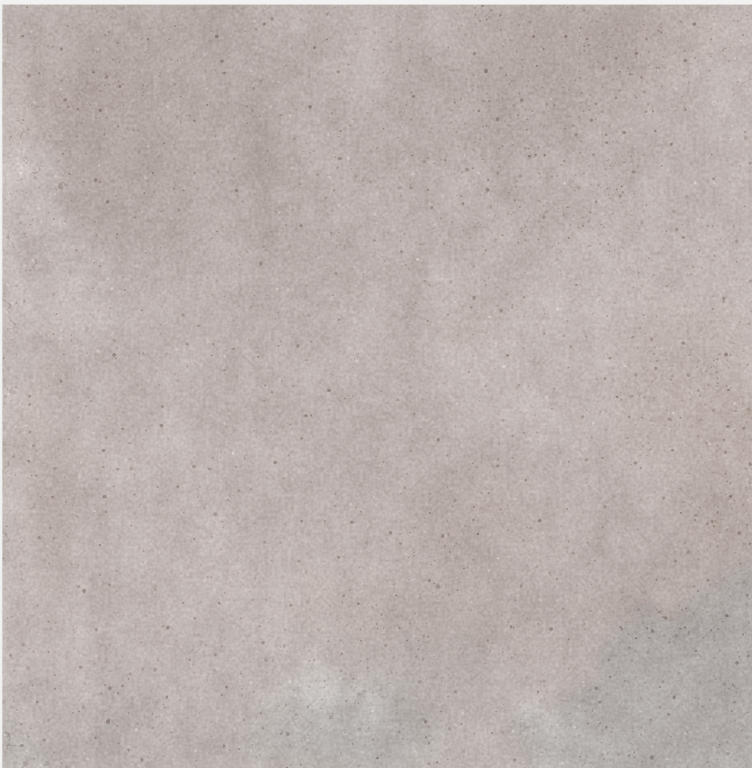
Write a Shadertoy shader that draws this texture.

```glsl
// Weathered concrete tile: warm grey clouds with rust stains, pale worn patches,
// a cool grey lower corner, fine grain, pits and hairline cracks.
// Layers of gradient noise are masked by soft blobs with warped outlines.

vec2 hash2(vec2 p) {
    vec3 q = fract(p.xyx * vec3(0.1031, 0.1030, 0.0973));
    q += dot(q, q.yzx + 33.33);
    return fract((q.xx + q.yz) * q.zy);
}

float corner(vec2 cell, vec2 offset) {
    return dot(hash2(cell) * 2.0 - 1.0, offset);
}

float gradientNoise(vec2 p) {
    vec2 i = floor(p), f = p - i, e = vec2(1, 0);
    vec2 u = f * f * f * (f * (f * 6.0 - 15.0) + 10.0);
    return mix(mix(corner(i, f), corner(i + e, f - e), u.x),
               mix(corner(i + e.yx, f - e.yx), corner(i + 1.0, f - 1.0), u.x), u.y);
}

float fbm(vec2 p) {
    float sum = 0.0, amp = 1.0;
    for (int i = 0; i < 5; i++) {
        sum += amp * gradientNoise(p);
        p = mat2(1.6, 1.2, -1.2, 1.6) * p + 17.3;
        amp *= 0.55;
    }
    return sum;
}

float blob(vec2 p, vec2 center, vec2 size) {
    vec2 q = (p - center) / size;
    return exp(-dot(q, q));
}

// Small round specks, one at most per cell; density is the chance of a speck
float specks(vec2 p, float scale, float density, float seed) {
    vec2 cell = floor(p * scale);
    float soft = scale / iResolution.y, cover = 0.0;
    for (int y = -1; y <= 1; y++)
    for (int x = -1; x <= 1; x++) {
        vec2 id = cell + vec2(x, y);
        vec2 place = hash2(id + seed), kind = hash2(id + seed + 71.0);
        float radius = mix(0.05, 0.17, kind.y * kind.y);
        float d = length((p * scale - id - place) * vec2(1.0, 0.8 + 0.5 * place.x));
        float dot1 = 1.0 - smoothstep(radius - soft * 0.6, radius + soft * 0.6, d);
        cover = max(cover, dot1 * step(kind.x, density) * (0.4 + 0.6 * place.y));
    }
    return cover;
}

void mainImage(out vec4 fragColor, in vec2 fragCoord) {
    vec2 p = fragCoord / iResolution.y;
    float pixel = 1.0 / iResolution.y;

    // Warped coordinates give every stain a ragged outline
    vec2 warp = vec2(fbm(p * 9.0), fbm(p * 9.0 + 40.0));
    vec2 w = p + 0.06 * warp;
    float mottle = fbm(p * 16.0 + 5.0);
    float crumble = fbm(p * 48.0 + 90.0);

    // Clouds, faint vertical streaks and grain
    float tone = 0.055 * fbm(p * 2.6 + 3.0) + 0.042 * mottle + 0.024 * crumble;
    tone += 0.018 * fbm(p * vec2(34.0, 5.0));
    tone += 0.075 * gradientNoise(p * 235.0) + 0.04 * gradientNoise(p * 120.0);
    tone -= 0.022 * blob(w, vec2(0.45, 0.82), vec2(0.4, 0.17));
    tone += 0.016 * blob(w, vec2(0.3, 0.5), vec2(0.3, 0.12));
    vec3 color = vec3(0.737, 0.697, 0.682) + tone * vec3(0.98, 1.03, 1.05);

    // Cool grey area along the bottom, bounded by two diagonals
    float rise = w.y - 0.08 - 0.75 * (w.x - 0.7);
    float cool = (1.0 - smoothstep(-0.03, 0.03, rise)) * smoothstep(0.66, 0.74, w.x);
    cool = max(cool, blob(w, vec2(0.45, 0.05), vec2(0.16, 0.09)));
    cool = max(cool, 0.6 * blob(w, vec2(0.05, 0.04), vec2(0.2, 0.07)));
    color += cool * vec3(-0.035, -0.014, -0.010);

    // Rust and soil stains, broken up by crumbly noise
    float rust = blob(w, vec2(0.95, 0.41), vec2(0.06, 0.13));
    rust += 0.7 * blob(w, vec2(0.86, 0.51), vec2(0.05, 0.09));
    rust += 0.7 * blob(w, vec2(0.62, 0.33), vec2(0.07, 0.03));
    rust += 0.7 * blob(w, vec2(0.52, 0.20), vec2(0.11, 0.05));
    rust += 0.6 * blob(w, vec2(0.10, 0.86), vec2(0.10, 0.08));
    rust += 0.5 * blob(w, vec2(0.05, 0.37), vec2(0.04, 0.14));
    rust += 0.5 * blob(w, vec2(0.82, 0.94), vec2(0.13, 0.05));
    rust += 0.5 * blob(w, vec2(0.61, 0.58), vec2(0.025));
    rust += 0.6 * blob(w, vec2(0.86, 0.20), vec2(0.07, 0.025));
    float broken = smoothstep(-0.3, 0.45, crumble + 0.5 * mottle);
    color -= rust * (0.25 + broken) * vec3(0.045, 0.058, 0.066);

    // Pale worn plaster, strongest near the edges
    float pale = blob(w, vec2(0.03, 0.74), vec2(0.06, 0.08));
    pale += 0.8 * blob(w, vec2(0.94, 0.91), vec2(0.07, 0.06));
    pale += 0.8 * blob(w, vec2(0.10, 0.63), vec2(0.06, 0.05));
    pale += 0.9 * blob(w, vec2(0.72, 0.07), vec2(0.035, 0.04));
    pale += 0.7 * blob(w, vec2(0.42, 0.10), vec2(0.07, 0.04));
    pale += 0.7 * exp(-p.x * 28.0) + 0.3 * exp(-p.y * 30.0);
    color += pale * (0.6 + 0.7 * mottle) * vec3(0.062, 0.070, 0.073);

    // Cracked rims: thin noise contours around the worn patches
    float contour = abs(fbm(p * 13.0 + 60.0));
    float crack = 1.0 - smoothstep(0.006, 0.03 + 4.0 * pixel, contour);
    float rim = smoothstep(0.25, 0.6, pale) * smoothstep(-0.1, 0.3, crumble);
    color -= crack * rim * vec3(0.09, 0.10, 0.11);

    // Dark pits cluster in stains; pale flecks are rarer
    float worn = clamp(rust + 0.5 * cool + blob(w, vec2(0.73, 0.78), vec2(0.13)), 0.0, 1.0);
    float pits = max(specks(p, 65.0, 0.16 + 0.4 * worn, 0.0),
                     specks(p, 120.0, 0.10 + 0.35 * worn, 300.0));
    color -= pits * vec3(0.15, 0.17, 0.18);
    color += 0.09 * specks(p, 80.0, 0.08 + 0.3 * min(pale, 1.0), 700.0);

    // White margin at the left and top
    float margin = min(p.x - 0.003, 0.994 - p.y);
    color = mix(vec3(0.94, 0.945, 0.94), color, smoothstep(-pixel, pixel, margin));
    fragColor = vec4(clamp(color, 0.0, 1.0), 1.0);
}
```
